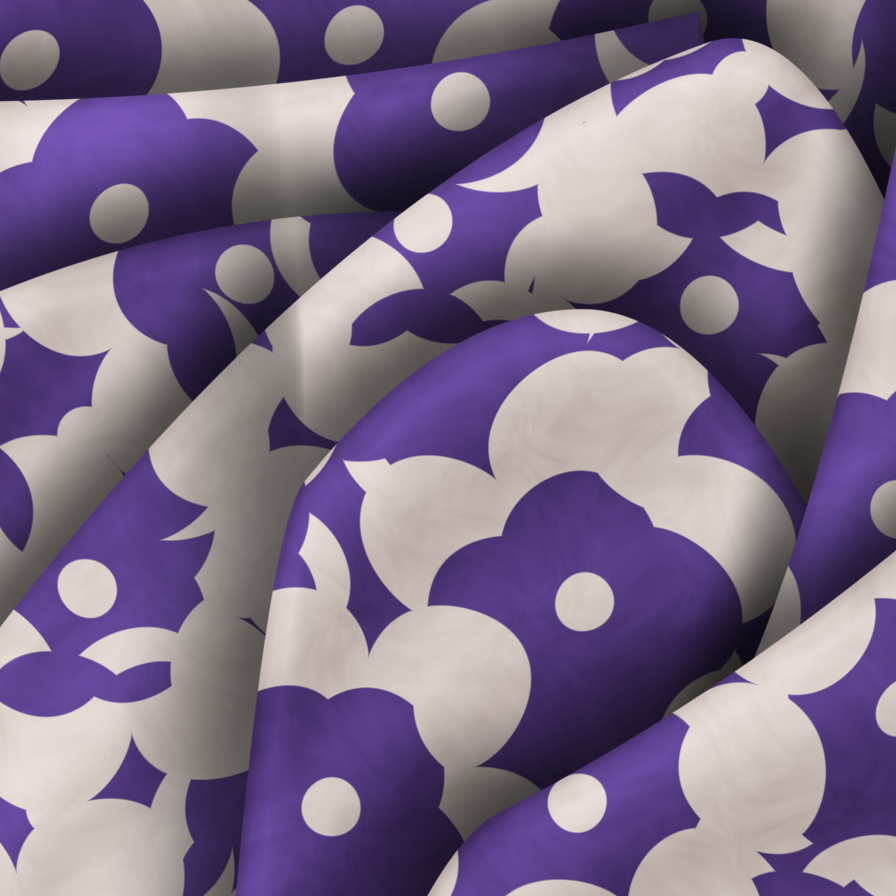
Give the GLSL for this texture, as a Shadertoy shader.

```glsl
// Draped purple crepe with overlapping folds, printed with large cream scalloped flowers.

// Distance to five round petals, the first one pointing up.
float scallop(vec2 q, float reach, float radius) {
    float a = mod(atan(q.x, q.y) + 0.6283, 1.2566) - 0.6283;
    vec2 folded = length(q) * vec2(cos(a), sin(a));
    return min(length(folded - vec2(reach, 0.0)) - radius, length(q) - 0.1);
}

// A cream bloom with a shifted purple bloom cut out and a dot in its heart.
float flower(vec2 q) {
    float outer = scallop(q - vec2(0.0, 0.03), 0.156, 0.094);
    float inner = scallop(q + vec2(0.0, 0.033), 0.09, 0.09);
    return min(max(outer, -inner), length(q) - 0.033);
}

// Flowers on a skewed lattice; turn = first angle, then its step per column and row.
float print(vec2 p, mat2 basis, vec3 turn) {
    vec2 home = round(inverse(basis) * p);
    float d = 1.0;
    for (int j = -1; j <= 1; j++)
    for (int i = -1; i <= 1; i++) {
        vec2 cell = home + vec2(i, j);
        float a = turn.x + dot(turn.yz, cell);
        mat2 unturn = mat2(cos(a), -sin(a), sin(a), cos(a));
        d = min(d, flower(unturn * (p - basis * cell)));
    }
    return d;
}

// Fine crepe wrinkles from layered, turning sines.
float crepe(vec2 p) {
    float sum = 0.0, amp = 0.5;
    vec2 q = p * 45.0;
    for (int i = 0; i < 5; i++) {
        q = mat2(0.8, 0.6, -0.6, 0.8) * q * 1.45 + 1.3 * sin(q.yx * 0.7);
        sum += amp * sin(q.x) * sin(q.y * 0.7 + 1.0);
        amp *= 0.8;
    }
    return sum;
}

// Lays one fold over the cloth below; "rise" is the height under its crest.
vec3 drape(vec3 below, vec2 p, float rise, vec2 origin, mat2 basis, vec3 turn, float glow) {
    float pixel = 1.0 / iResolution.y;
    float depth = rise * pixel / max(length(vec2(dFdx(rise), dFdy(rise))), 1e-5);
    vec2 bent = p + 0.007 * sin(p.yx * vec2(17.0, 21.0) + origin * 9.0);
    float ink = smoothstep(1.2 * pixel, -1.2 * pixel, print(bent - origin, basis, turn));

    // Broad light: bright crest, soft diagonal ripples, fine wrinkles.
    float ripple = sin(dot(p, vec2(-17.0, 21.0)) + 2.0 * sin(p.x * 6.0 + origin.y * 5.0));
    float light = glow + 0.14 * ripple + 0.24 * exp(-abs(depth - 0.035) * 24.0)
                - 0.15 * smoothstep(0.015, 0.0, depth) + 0.06 * crepe(p);
    light = clamp(light, 0.0, 1.0);
    vec3 purple = mix(vec3(0.17, 0.10, 0.26), vec3(0.47, 0.34, 0.72), light);
    vec3 cream = mix(vec3(0.47, 0.40, 0.37), vec3(0.96, 0.92, 0.90), sqrt(light));

    // Shadow cast beyond the crest.
    below *= mix(0.45, 1.0, smoothstep(0.0, 0.11, -depth));
    return mix(below, mix(purple, cream, ink), smoothstep(-pixel, pixel, depth));
}

void mainImage(out vec4 fragColor, in vec2 fragCoord) {
    vec2 p = fragCoord / iResolution.xy;
    float x = p.x;
    vec3 col = vec3(0.2, 0.13, 0.29);

    // Far cloth along the top
    col = drape(col, p, 1.4 - p.y, vec2(0.03, 0.935),
                mat2(0.36, 0.02, -0.1, 0.36), vec3(-1.6, -1.4, 1.0), 0.55);
    // Upper fold
    float crest = 0.887 + 0.02 * x + 0.14 * x * x - 6.0 * max(x - 0.78, 0.0);
    col = drape(col, p, crest - p.y, vec2(0.14, 0.76),
                mat2(0.37, 0.12, -0.1, 0.35), vec3(0.2, 2.0, 1.1), 0.65);
    // Left fold in the hollow
    crest = 0.675 + 0.4 * x - 0.45 * x * x;
    col = drape(col, p, crest - p.y, vec2(0.28, 0.69),
                mat2(-0.19, -0.17, 0.3, -0.15), vec3(1.5, 1.3, 0.8), 0.45);
    // Great diagonal ridge
    float fall = max(x - 0.79, 0.0);
    crest = 0.3 + 1.3 * x - 0.6 * x * x - 5.7 * fall * fall;
    col = drape(col, p, crest - p.y, vec2(0.788, 0.656),
                mat2(0.31, -0.094, 0.034, 0.247), vec3(-0.95, 1.65, 2.2), 0.63 - 0.25 * x);
    // Rounded middle panel
    float side = max(0.34 - x, 0.0);
    fall = max(x - 0.65, 0.0);
    crest = 0.655 - 2.0 * (x - 0.65) * (x - 0.65) - 60.0 * side * side - 1.5 * fall * fall;
    col = drape(col, p, crest - p.y, vec2(0.646, 0.323),
                mat2(0.27, 0.23, -0.2, 0.32), vec3(0.0, 0.7, 1.0), 0.44);
    // Steep fold at the right
    crest = 0.07 + 7.5 * (x - 0.68) * abs(x - 0.68);
    col = drape(col, p, crest - p.y, vec2(1.0, 0.43),
                mat2(0.36, 0.1, -0.1, 0.36), vec3(0.9, 1.5, 1.0), 0.5);
    // Front fold at the lower right
    side = max(0.56 - x, 0.0);
    crest = 0.09 + 0.5 * (x - 0.55) + 0.35 * (x - 0.55) * (x - 0.55) - 8.0 * side * side;
    col = drape(col, p, crest - p.y, vec2(0.651, 0.11),
                mat2(0.36, 0.1, -0.1, -0.35), vec3(-1.4, 2.3, 1.0), 0.42);

    fragColor = vec4(col, 1.0);
}
```
